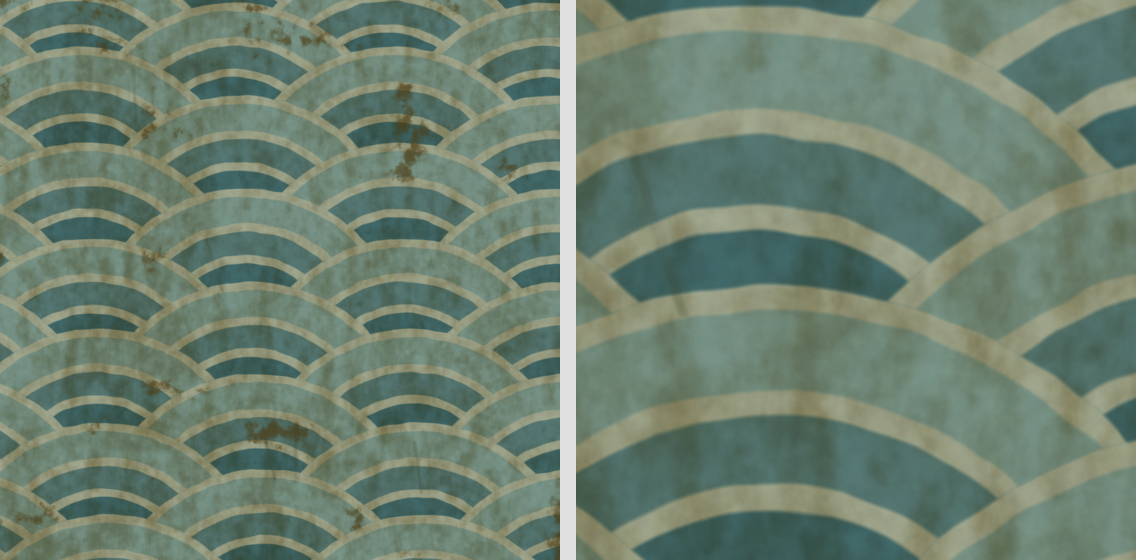
Left, the full canvas; right, a detail of the centre.
A Shadertoy shader for this pattern:

```glsl
float hash(vec2 p) {
    p = fract(p * vec2(0.1031, 0.1137));
    p += dot(p, p.yx + 33.33);
    return fract((p.x + p.y) * p.x * 57.0);
}

float noise(vec2 p) {
    vec2 i = floor(p), f = fract(p);
    f = f * f * (3.0 - 2.0 * f);
    return mix(mix(hash(i), hash(i + vec2(1, 0)), f.x),
               mix(hash(i + vec2(0, 1)), hash(i + vec2(1, 1)), f.x), f.y);
}

float fbm(vec2 p) {
    float sum = 0.0, amp = 0.5;
    for (int i = 0; i < 4; i++) {
        sum += amp * noise(p);
        p = mat2(1.6, 1.2, -1.2, 1.6) * p + 17.3;
        amp *= 0.5;
    }
    return sum;
}

float segment(vec2 p, vec2 a, vec2 b) {
    vec2 ab = b - a;
    return length(p - a - ab * clamp(dot(p - a, ab) / dot(ab, ab), 0.0, 1.0));
}

// Colour of one scale at radius r: three bands parted by cream rings
vec3 scaleColor(float r, float soft) {
    vec3 dark = vec3(0.25, 0.395, 0.395);
    vec3 teal = vec3(0.325, 0.45, 0.43);
    vec3 sage = vec3(0.455, 0.555, 0.505);
    vec3 cream = vec3(0.605, 0.625, 0.525);
    vec3 band = r < 0.1615 ? dark : r < 0.2175 ? teal : sage;
    float ring = min(abs(r - 0.28), min(abs(r - 0.2175), abs(r - 0.1615)));
    return mix(cream, band, smoothstep(0.0075 - soft, 0.0075 + soft, ring));
}

void mainImage(out vec4 fragColor, in vec2 fragCoord) {
    vec2 p = fragCoord / iResolution.y;
    p.y = 1.0 - p.y;
    float soft = max(0.0018, 0.8 / iResolution.y);

    // Overlapping rows, painted from the back one to the front one
    vec2 q = p + 0.003 * (vec2(noise(p * 45.0), noise(p * 45.0 + 31.0)) - 0.5);
    float frontRow = floor((p.y + 0.073) / 0.0837) + 1.0;
    vec3 col = vec3(0.455, 0.555, 0.505);
    for (int i = 5; i >= 0; i--) {
        float row = frontRow - float(i);
        float jitter = (hash(vec2(row + 40.0, 7.0)) - 0.5) * 0.012;
        vec2 center = vec2(0.133 + 0.0052 * row + 0.28 * mod(row, 2.0),
                           0.207 + 0.0837 * row + jitter);
        vec2 d = q - center;
        d.x = mod(d.x + 0.28, 0.56) - 0.28;
        float r = length(d);
        float cover = 1.0 - smoothstep(0.2875 - soft, 0.2875 + soft, r);
        col = mix(col, scaleColor(r, soft), cover);
    }

    // Broad fading, vertical streaks and fine mottling
    float broad = fbm(p * 4.0 + 5.0);
    float streak = fbm(p * vec2(48.0, 17.0) + 60.0);
    float mottle = fbm(p * 70.0 + 90.0);
    float dirt = smoothstep(0.3, 0.75, 0.3 * broad + 0.4 * streak + 0.3 * mottle);
    col *= mix(vec3(1.02, 1.03, 1.04), vec3(0.79, 0.74, 0.61), dirt);
    col *= 0.94 + 0.12 * fbm(p * 110.0 + 9.0);

    // Sparse rust stains with ragged edges
    float stain = noise(p * vec2(11.0, 13.0) + 70.0) + 0.5 * (mottle - 0.5);
    stain = smoothstep(0.86, 1.04, stain);
    col = mix(col, vec3(0.31, 0.25, 0.1), 0.65 * stain);

    // Faint steep scratches
    for (int i = 0; i < 5; i++) {
        vec2 seed = vec2(float(i) * 7.0 + 3.0, 19.0);
        vec2 a = vec2(hash(seed), hash(seed + 11.0));
        vec2 b = a + vec2(0.05 * hash(seed + 23.0) - 0.02, 0.09);
        float mark = 1.0 - smoothstep(0.001, 0.005, segment(q, a, b));
        col = mix(col, vec3(0.25, 0.28, 0.2), 0.5 * mark * streak);
    }
    fragColor = vec4(col, 1.0);
}
```
